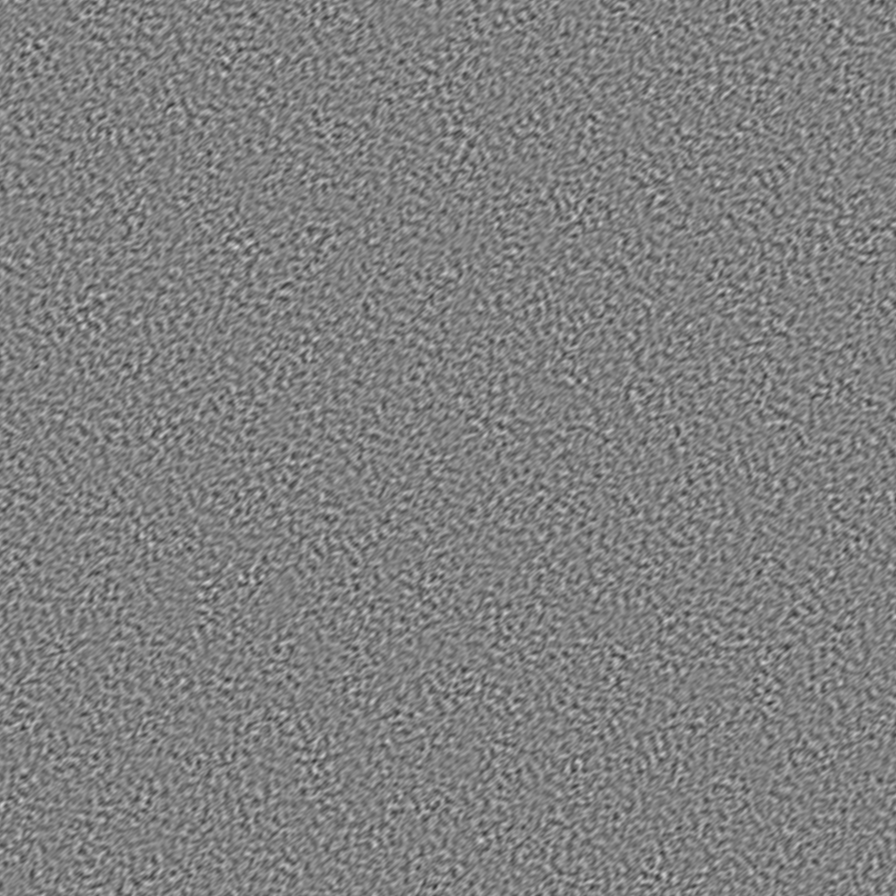
A Shadertoy shader for this texture:

```glsl
#define BLOB_CELLS 98.0
#define BLOB_STRETCH 0.9
#define RING_RADIUS 0.005
#define STREAK_ANGLE 0.7
#define STREAK_CELLS vec2(130.0, 280.0)
#define STREAK_WEIGHT 1.0
#define CONTRAST 0.213
#define PATCH_CELLS 24.0
#define PATCH_AMOUNT 0.6
#define MID_GREY 0.502

// Random unit gradient for a lattice cell
vec2 cellGradient(ivec2 cell) {
    uvec2 q = uvec2(cell + 4096) * uvec2(1597334673u, 3812015801u);
    uint h = q.x ^ q.y;
    h = (h ^ (h >> 16)) * 2146121005u;
    h = (h ^ (h >> 15)) * 2221713035u;
    h ^= h >> 16;
    float angle = float(h & 65535u) / 65536.0 * 6.28319;
    return vec2(cos(angle), sin(angle));
}

float gradientNoise(vec2 p) {
    vec2 base = floor(p);
    vec2 f = p - base;
    ivec2 cell = ivec2(base);
    vec2 u = f * f * f * (f * (f * 6.0 - 15.0) + 10.0);
    float a = dot(cellGradient(cell), f);
    float b = dot(cellGradient(cell + ivec2(1, 0)), f - vec2(1.0, 0.0));
    float c = dot(cellGradient(cell + ivec2(0, 1)), f - vec2(0.0, 1.0));
    float d = dot(cellGradient(cell + ivec2(1, 1)), f - vec2(1.0, 1.0));
    return mix(mix(a, b, u.x), mix(c, d, u.x), u.y);
}

vec2 rotate(vec2 p, float angle) {
    float c = cos(angle), s = sin(angle);
    return vec2(c * p.x - s * p.y, s * p.x + c * p.y);
}

// Two turned lattices, so that neither grid shows
float blobs(vec2 p) {
    return gradientNoise(rotate(p, 0.4) * BLOB_CELLS)
         + gradientNoise(rotate(p, 1.1) * BLOB_CELLS * 1.2 + 37.0);
}

// Blobs minus the mean of a surrounding ring: keeps one narrow size range
float isolatedBlobs(vec2 p) {
    float ring = 0.0;
    for (int i = 0; i < 6; i++) {
        float angle = float(i) * 1.0472;
        ring += blobs(p + RING_RADIUS * vec2(cos(angle), sin(angle)));
    }
    return blobs(p) - ring / 6.0;
}

void mainImage(out vec4 fragColor, in vec2 fragCoord) {
    vec2 uv = fragCoord / iResolution.y;

    // Axes along and across the rising diagonal grain
    vec2 grain = rotate(uv, -STREAK_ANGLE);
    float relief = isolatedBlobs(grain * vec2(BLOB_STRETCH, 1.0));
    relief += STREAK_WEIGHT * gradientNoise(grain * STREAK_CELLS + 71.0);

    // Patches of stronger and weaker relief
    float patchiness = 1.0 + PATCH_AMOUNT * gradientNoise(uv * PATCH_CELLS + 11.0);

    float grey = MID_GREY + CONTRAST * patchiness * relief;
    fragColor = vec4(vec3(clamp(grey, 0.0, 1.0)), 1.0);
}
```
